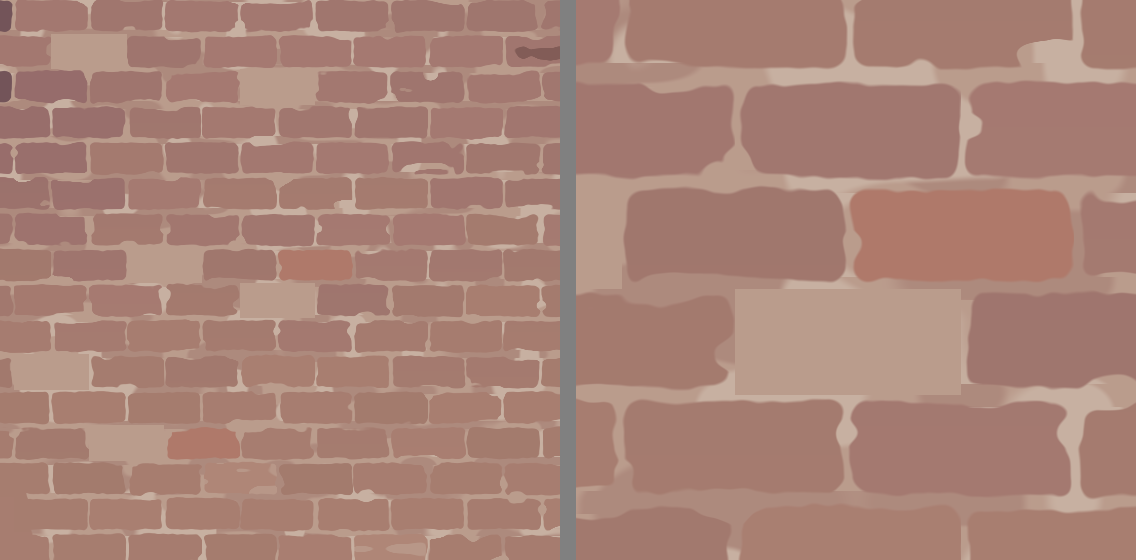
Left, the full canvas; right, a detail of the centre.
Reproduce this texture procedurally as a three.js fragment shader.

```glsl
// Weathered brick wall in running bond, with a few bricks lost under pale mortar.
// Each cell holds a rounded box whose edge is bent and chipped by value noise;
// flat brick and mortar tones vary by cell, by height and in small patches.

varying vec2 vUv;

const vec2 CELL = vec2(0.1345, 0.0636);     // brick pitch across and down
const vec2 ORIGIN = vec2(0.0247, -0.0037);  // first joint from left and top
const vec2 HALF_JOINT = vec2(0.0026, 0.0042);
const float CORNER = 0.009;
const float SOFT = 0.0011;

const vec3 BRICK_ROSE = vec3(0.635, 0.468, 0.437);
const vec3 BRICK_TAN = vec3(0.652, 0.489, 0.436);
const vec3 BRICK_ORANGE = vec3(0.685, 0.475, 0.415);
const vec3 BRICK_PURPLE = vec3(0.58, 0.415, 0.415);
const vec3 BRICK_DARK = vec3(0.45, 0.33, 0.35);
const vec3 BRICK_FADED = vec3(0.69, 0.53, 0.47);
const vec3 MORTAR_DULL = vec3(0.68, 0.54, 0.49);
const vec3 MORTAR_PALE = vec3(0.73, 0.61, 0.55);
const vec3 MORTAR_BRIGHT = vec3(0.78, 0.69, 0.63);

float hash(vec2 p) {
  vec3 q = fract(vec3(p.xyx) * 0.1031);
  q += dot(q, q.yzx + 33.33);
  return fract((q.x + q.y) * q.z);
}

float noise(vec2 p) {
  vec2 i = floor(p);
  vec2 f = fract(p);
  f = f * f * (3.0 - 2.0 * f);
  return mix(mix(hash(i), hash(i + vec2(1.0, 0.0)), f.x),
             mix(hash(i + vec2(0.0, 1.0)), hash(i + vec2(1.0, 1.0)), f.x), f.y);
}

float roundedBox(vec2 p, vec2 halfSize, float radius) {
  vec2 q = abs(p) - halfSize + radius;
  return length(max(q, 0.0)) + min(max(q.x, q.y), 0.0) - radius;
}

// 1 when the cell is one of two placed a fixed step apart (column, row).
float inPair(vec2 id, vec2 start, vec2 stride) {
  float found = 0.0;
  for (int i = 0; i < 2; i++) {
    vec2 gap = abs(id - start - stride * float(i));
    found = max(found, 1.0 - step(0.5, max(gap.x, gap.y)));
  }
  return found;
}

float lostBrick(vec2 id) {
  float lost = inPair(id, vec2(0.0, 1.0), vec2(1.0, 6.0));
  lost = max(lost, inPair(id, vec2(3.0, 2.0), vec2(0.0, 6.0)));
  return max(lost, inPair(id, vec2(0.0, 10.0), vec2(1.0, 2.0)));
}

// Signed distance to the worn outline of one brick.
float brickEdge(vec2 p, vec2 id, vec2 uv) {
  vec2 jitter = vec2(hash(id + 3.1), hash(id + 8.7)) - 0.5;
  vec2 bend = vec2(noise(uv * 42.0), noise(uv * 38.0 + 17.0)) - 0.5;
  p += jitter * vec2(0.004, 0.002) + bend * vec2(0.005, 0.004);
  float d = roundedBox(p, CELL * 0.5 - HALF_JOINT, CORNER);
  d += (noise(uv * 120.0) - 0.5) * 0.0022;
  float damage = mix(0.007, 0.026, step(0.93, hash(id + 21.3)));
  float chips = smoothstep(0.62, 0.95, noise(uv * vec2(26.0, 44.0) + 5.0));
  return d + chips * damage;
}

vec3 brickColor(vec2 id, vec2 uv) {
  float warm = smoothstep(0.75, 0.3, uv.y + (hash(id) - 0.5) * 0.5);
  vec3 c = mix(BRICK_ROSE, BRICK_TAN, warm);
  c += (hash(id + 12.4) - 0.5) * vec3(0.026, 0.018, 0.016);
  float purple = step(id.x, 0.5) * smoothstep(11.0, 2.0, id.y) * hash(id + 6.2);
  c = mix(c, BRICK_PURPLE, purple * step(1.5, id.y));
  c = mix(c, BRICK_ORANGE, inPair(id, vec2(3.0, 7.0), vec2(-1.0, 5.0)));
  c = mix(c, BRICK_DARK, inPair(id, vec2(-1.0, 0.0), vec2(0.0, 2.0)));

  // Two bricks show faded faces with pale scabs.
  float faded = inPair(id, vec2(2.0, 13.0), vec2(2.0, 2.0));
  float scab = smoothstep(0.62, 0.66, noise(uv * vec2(28.0, 50.0) + 40.0));
  return mix(c, mix(BRICK_FADED, MORTAR_PALE, scab), faded * 0.85);
}

vec3 mortarColor(vec2 uv, float upright, float lost) {
  float patches = noise(uv * vec2(16.0, 30.0) + 9.0);
  float pale = smoothstep(0.42, 0.52, patches + upright * 0.12);
  vec3 c = mix(MORTAR_DULL, MORTAR_PALE, max(pale, lost));
  float bright = smoothstep(0.68, 0.76, noise(uv * 19.0 + 31.0) + upright * 0.1);
  return mix(c, MORTAR_BRIGHT, bright * (1.0 - lost));
}

void main() {
  // Running bond: odd rows, counted from the top, move by half a brick.
  vec2 grid = (vec2(vUv.x, 1.0 - vUv.y) - ORIGIN) / CELL;
  float row = floor(grid.y);
  grid.x -= 0.5 * mod(row, 2.0);
  vec2 id = floor(grid);
  vec2 p = (fract(grid) - 0.5) * CELL;

  float lost = lostBrick(id);
  float brick = 1.0 - smoothstep(-SOFT, SOFT, brickEdge(p, id, vUv));
  brick *= 1.0 - lost;

  // Joints are smeared over in the lower left corner.
  float corner = length(vUv / vec2(0.085, 0.18)) + noise(vUv * 35.0) * 0.3;
  brick = max(brick, 1.0 - smoothstep(0.98, 1.02, corner));

  float upright = step(abs(p.y), CELL.y * 0.5 - 0.007);
  vec3 color = mix(mortarColor(vUv, upright, lost), brickColor(id, vUv), brick);

  // Dark streak at the right edge.
  float streak = length((vUv - vec2(0.975, 0.906)) / vec2(0.055, 0.013));
  streak += (noise(vUv * 60.0) - 0.5) * 0.8;
  color = mix(color, vec3(0.51, 0.36, 0.34), 1.0 - smoothstep(0.9, 1.0, streak));
  gl_FragColor = vec4(color, 1.0);
}
```
